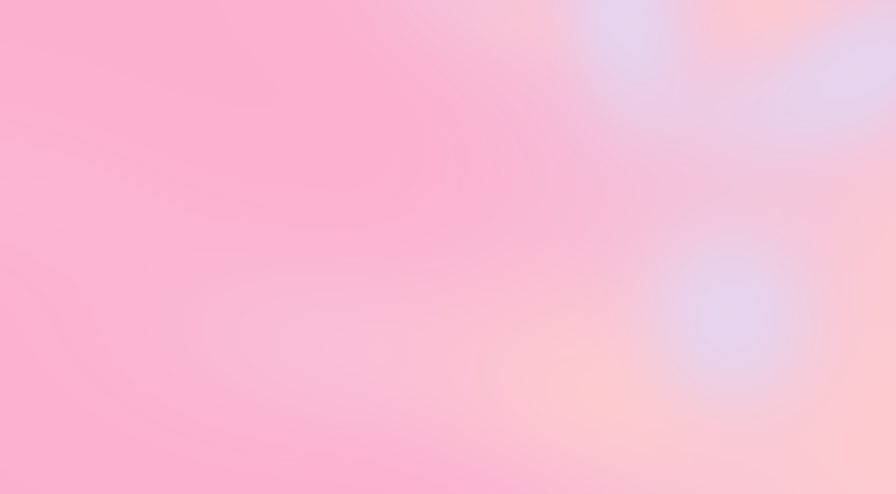
This background is drawn by a Shadertoy shader. Its source:

```glsl
#define PINK vec3(0.988, 0.692, 0.816)
#define ROSE vec3(0.972, 0.752, 0.845)
#define ORCHID vec3(0.953, 0.765, 0.860)
#define PEACH vec3(0.994, 0.795, 0.812)
#define LILAC vec3(0.902, 0.830, 0.930)
#define GLOW_SOFTNESS 1.0
#define BLOB_SOFTNESS 1.25

// Tilted elliptical falloff: 1 at the center, fading to 0
float glow(vec2 p, vec2 center, vec2 radius, float angle, float softness) {
    float c = cos(angle), s = sin(angle);
    vec2 d = p - center;
    d = vec2(c * d.x + s * d.y, c * d.y - s * d.x) / radius;
    return exp(-pow(dot(d, d), softness));
}

float haze(vec2 p, vec2 center, vec2 radius, float angle) {
    return glow(p, center, radius, angle, GLOW_SOFTNESS);
}

float blob(vec2 p, vec2 center, vec2 radius, float angle) {
    return glow(p, center, radius, angle, BLOB_SOFTNESS);
}

void mainImage(out vec4 fragColor, in vec2 fragCoord) {
    // Height is one unit; x is normalized to a fixed-width layout
    vec2 p = fragCoord / iResolution.xy * vec2(1.816, 1.0);

    // Pink field turning to orchid on the right
    vec3 color = mix(PINK, ORCHID, smoothstep(0.70, 1.60, p.x));

    // Pale rose hazes on the left and through the lower middle
    color = mix(color, ROSE, 0.35 * haze(p, vec2(0.08, 0.60), vec2(0.32, 0.13), -0.3));
    color = mix(color, ROSE, 0.90 * haze(p, vec2(0.72, 0.29), vec2(0.42, 0.19), -0.15));
    color = mix(color, ORCHID, 0.90 * haze(p, vec2(0.98, 1.03), vec2(0.25, 0.16), -0.4));

    // Peach warmth along the lower right and top edge
    color = mix(color, PEACH, 0.95 * haze(p, vec2(1.24, 0.20), vec2(0.34, 0.22), -0.25));
    color = mix(color, PEACH, haze(p, vec2(1.86, 0.12), vec2(0.44, 0.40), 0.0));
    color = mix(color, PEACH, 0.65 * haze(p, vec2(1.85, 0.50), vec2(0.14, 0.22), 0.0));
    color = mix(color, PEACH, 0.80 * haze(p, vec2(1.57, 1.00), vec2(0.19, 0.15), 0.3));
    color = mix(color, PEACH, 0.40 * haze(p, vec2(1.08, 0.95), vec2(0.13, 0.10), -0.4));

    // Deeper pink rising from the bottom edge
    color = mix(color, PINK, 0.75 * haze(p, vec2(0.82, -0.04), vec2(0.42, 0.12), -0.1));

    // Lilac blobs and the faint bridge joining the upper pair
    color = mix(color, LILAC, 0.45 * haze(p, vec2(1.50, 0.78), vec2(0.28, 0.10), 0.0));
    color = mix(color, LILAC, blob(p, vec2(1.27, 0.96), vec2(0.12, 0.19), 0.25));
    color = mix(color, LILAC, blob(p, vec2(1.75, 0.86), vec2(0.24, 0.12), 0.50));
    color = mix(color, LILAC, blob(p, vec2(1.48, 0.36), vec2(0.17, 0.18), 0.25));

    fragColor = vec4(color, 1.0);
}
```
